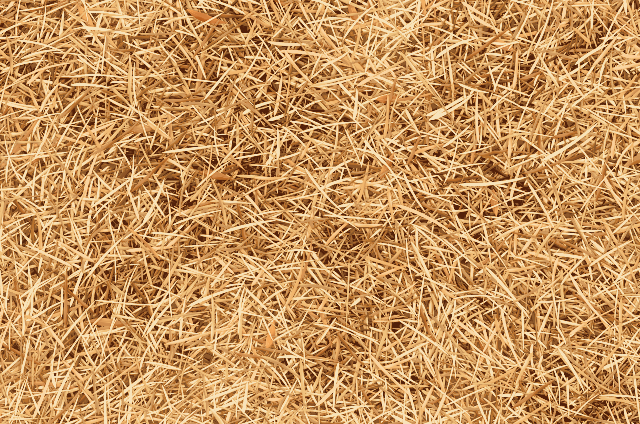
Give the GLSL for this texture, as a Shadertoy shader.

```glsl
// Dry straw: a mat of thin, bent, tapered blades lying in all directions.
// Jittered grids of blades are stacked from the dark ground to the pale top;
// each blade shades what lies under it, and a tone ramp gives the colours.

const int LAYERS = 36;
const int LEAF_LAYER = 30;          // broad leaves lie just below the top
const float CELL_MIN = 0.062;       // grid cell, in canvas heights
const float CELL_MAX = 0.096;
const float BLADE_HALF_WIDTH = 0.0025;
const float LEAF_CELL = 0.21;
const float LEAF_HALF_WIDTH = 0.009;
const float LEAF_SHARE = 0.35;
const float BEND = 0.26;
const float ANGLE_SPREAD = 2.8;
const float SHADOW = 0.25;
const float EDGE = 0.75;            // edge softness, in pixels
const float TONE_LOW = 0.15;        // mean tone of the lowest blades
const float TONE_HIGH = 0.79;       // mean tone of the top blades
const float TONE_SPREAD = 0.9;
const float PATCHINESS = 0.23;

const vec3 UMBER = vec3(0.32, 0.13, 0.04);
const vec3 BROWN = vec3(0.55, 0.35, 0.17);
const vec3 OCHRE = vec3(0.72, 0.45, 0.18);
const vec3 TAN = vec3(0.81, 0.60, 0.37);
const vec3 STRAW = vec3(0.94, 0.76, 0.49);
const vec3 CREAM = vec3(0.97, 0.89, 0.73);
const vec3 RUST_TINT = vec3(1.02, 0.80, 0.58);

vec4 hash4(vec2 p) {
    float d = dot(p, vec2(127.1, 311.7));
    return fract(sin(d + vec4(0.0, 74.7, 183.3, 269.5)) * 43758.5453);
}

float noise(vec2 p) {
    vec2 i = floor(p), f = fract(p);
    f = f * f * (3.0 - 2.0 * f);
    float low = mix(hash4(i).x, hash4(i + vec2(1, 0)).x, f.x);
    float high = mix(hash4(i + vec2(0, 1)).x, hash4(i + vec2(1, 1)).x, f.x);
    return mix(low, high, f.y);
}

// Tone 0..1 to colour; the stops set the area share of each colour
vec3 strawRamp(float t) {
    vec3 c = mix(UMBER, BROWN, smoothstep(0.02, 0.13, t));
    c = mix(c, OCHRE, smoothstep(0.16, 0.25, t));
    c = mix(c, TAN, smoothstep(0.26, 0.345, t));
    c = mix(c, STRAW, smoothstep(0.39, 0.55, t));
    return mix(c, CREAM, smoothstep(0.60, 0.80, t));
}

// Slowly changing main direction of the straw
float flowAngle(vec2 p) {
    return 0.5 + 0.7 * sin(3.1 * p.x + 1.7 * p.y + 1.0) + 0.5 * sin(4.3 * p.y - 2.0 * p.x);
}

// Lays one grid of blades over mat, which holds (tone, warmth)
vec2 layBlades(vec2 mat, vec2 p, float layer, float depth, bool leaf, float pixel) {
    float theta = layer * 2.4;
    mat2 turn = mat2(cos(theta), -sin(theta), sin(theta), cos(theta));
    float cell = leaf ? LEAF_CELL : mix(CELL_MIN, CELL_MAX, hash4(vec2(layer, 7.0)).x);
    vec2 q = turn * p + 3.7 * layer;
    vec2 home = floor(q / cell);

    for (int y = -1; y <= 1; y++)
    for (int x = -1; x <= 1; x++) {
        vec2 id = home + vec2(x, y);
        vec4 place = hash4(id + 17.3 * layer);
        vec4 look = hash4(id + 9.1 * layer + 41.7);
        if (leaf && look.w > LEAF_SHARE) continue;

        // Blade frame: u along, v across
        vec2 centre = (id + place.xy) * cell;
        float angle = flowAngle((centre - 3.7 * layer) * turn)
                    + ANGLE_SPREAD * (place.z - 0.5) - theta;
        vec2 along = vec2(cos(angle), sin(angle));
        vec2 d = q - centre;
        float halfLen = cell * (leaf ? mix(0.14, 0.27, place.w) : mix(0.42, 0.95, place.w));
        float s = dot(d, along) / halfLen;
        if (abs(s) >= 1.0) continue;
        float v = dot(d, vec2(-along.y, along.x)) - BEND * (look.x - 0.5) * s * s * halfLen;

        // Tapered outline
        float taper = (1.0 - pow(abs(s), 6.0)) * (1.0 - 0.3 * s);
        float width = leaf ? LEAF_HALF_WIDTH * (1.0 - s * s) * (1.0 - 0.3 * s)
                           : BLADE_HALF_WIDTH * mix(0.65, 1.6, look.y * look.y) * taper;
        float reach = 2.4 * width + pixel;
        if (abs(v) > reach) continue;

        // Contact shadow, then the lit blade
        float shade = 1.0 - smoothstep(0.8 * width, reach, abs(v));
        mat.x *= 1.0 - SHADOW * shade;
        float cover = clamp((width - abs(v)) / (EDGE * pixel) + 0.5, 0.0, 1.0);
        float side = clamp(v / (width + 0.5 * pixel), -1.0, 1.0) * sign(cos(angle + theta));
        float tone = mix(TONE_LOW, TONE_HIGH, depth) + TONE_SPREAD * (look.z - 0.5);
        float warmth = 0.5 * pow(look.w, 5.0);
        if (leaf) {
            tone = 0.34 + 0.22 * look.z + 0.07 * smoothstep(0.0015, 0.0, abs(v));
            warmth = 0.15 + 0.7 * look.x;
        }
        tone += 0.12 * side + 0.06 * sin(5.0 * s + 6.0 * look.x);
        mat = mix(mat, vec2(clamp(tone, 0.0, 1.0), warmth), cover);
    }
    return mat;
}

void mainImage(out vec4 fragColor, in vec2 fragCoord) {
    vec2 p = fragCoord / iResolution.y;
    float pixel = 1.0 / iResolution.y;

    // Dark, crumbly ground
    vec2 mat = vec2(0.02 + 0.26 * noise(p * 110.0), 0.1);

    for (int i = 0; i < LAYERS; i++) {
        float depth = float(i) / float(LAYERS - 1);
        mat = layBlades(mat, p, float(i) + 1.0, depth, i == LEAF_LAYER, pixel);
    }

    // Broad light and dark patches
    float patches = 0.6 * noise(p * 3.5 + 2.0) + 0.4 * noise(p * 11.0 + 5.0);
    float tone = mat.x + PATCHINESS * (patches - 0.5);
    vec3 colour = strawRamp(tone);
    colour *= mix(vec3(1.0), RUST_TINT, mat.y);
    fragColor = vec4(clamp(colour, 0.0, 1.0), 1.0);
}
```
